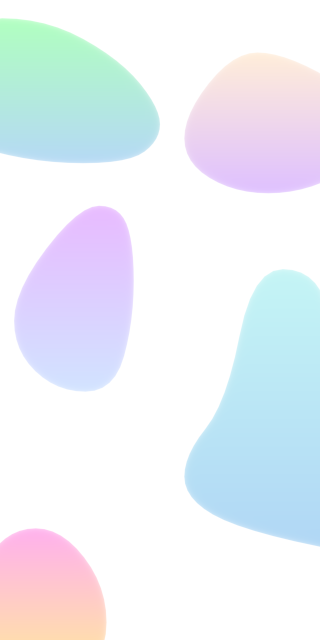
Give the GLSL for this background, as a Shadertoy shader.

```glsl
// Five soft pastel blobs on white, each with a vertical gradient and a pale rim.
// Every outline is a closed quadratic B-spline shaped by a cage of eight handles;
// its signed distance gives the smooth edge and the inner glow.

#define CAGE 8            // handles per blob
#define STEPS 6           // straight pieces per spline arc
#define RIM_WIDTH 0.75    // depth of the pale rim, percent of canvas width
#define RIM_STRENGTH 0.35 // how far the rim fades to the background
#define BACKGROUND vec3(1.0)

// Point on the arc that starts and ends midway along the cage edges.
vec2 arcPoint(vec2 a, vec2 b, vec2 c, float t) {
    return mix(mix(0.5 * (a + b), b, t), mix(b, 0.5 * (b + c), t), t);
}

// Signed distance to the closed spline, negative inside.
float blobDistance(vec2 p, vec2 cage[CAGE]) {
    float nearest = 1e9;
    float side = 1.0;
    for (int i = 0; i < CAGE; i++) {
        vec2 a = cage[i];
        vec2 b = cage[(i + 1) % CAGE];
        vec2 c = cage[(i + 2) % CAGE];
        vec2 start = 0.5 * (a + b);
        for (int j = 1; j <= STEPS; j++) {
            vec2 end = arcPoint(a, b, c, float(j) / float(STEPS));
            vec2 edge = end - start;
            vec2 offset = p - start;
            vec2 gap = offset - edge * clamp(dot(offset, edge) / dot(edge, edge), 0.0, 1.0);
            nearest = min(nearest, dot(gap, gap));

            // Flip the side whenever a ray to the right crosses the outline.
            if ((start.y > p.y) != (end.y > p.y) &&
                offset.x < edge.x * offset.y / edge.y) side = -side;
            start = end;
        }
    }
    return side * sqrt(nearest);
}

// Paints one blob; span holds the heights of the low and high gradient colours.
void paintBlob(inout vec3 color, vec2 p, float pixel, vec2 cage[CAGE],
               vec2 span, vec3 low, vec3 high) {
    float d = blobDistance(p, cage);
    float height = clamp((p.y - span.x) / (span.y - span.x), 0.0, 1.0);
    vec3 fill = mix(low, high, height);
    float rim = RIM_STRENGTH * exp(-max(-d, 0.0) / RIM_WIDTH);
    float coverage = 1.0 - smoothstep(-0.7 * pixel, 0.7 * pixel, d);
    color = mix(color, mix(fill, BACKGROUND, rim), coverage);
}

void mainImage(out vec4 fragColor, in vec2 fragCoord) {
    // Percent of the canvas width: x runs 0..100, y runs 0..200.
    vec2 p = fragCoord / iResolution.xy * vec2(100.0, 200.0);
    float pixel = 100.0 / iResolution.x;
    vec3 color = BACKGROUND;

    // Mint, upper left
    paintBlob(color, p, pixel, vec2[CAGE](
        vec2(-13.0, 194.3), vec2(14.3, 194.3), vec2(37.8, 181.3), vec2(50.0, 166.1),
        vec2(50.0, 156.3), vec2(40.4, 149.0), vec2(11.7, 149.0), vec2(-15.6, 156.3)),
        vec2(149.0, 194.3), vec3(0.71, 0.85, 0.96), vec3(0.69, 1.0, 0.75));

    // Peach to lilac, upper right
    paintBlob(color, p, pixel, vec2[CAGE](
        vec2(72.9, 183.6), vec2(88.0, 183.6), vec2(110.7, 171.4), vec2(113.3, 149.2),
        vec2(94.3, 139.6), vec2(73.4, 139.6), vec2(57.6, 149.2), vec2(57.6, 164.3)),
        vec2(139.6, 183.6), vec3(0.87, 0.75, 1.0), vec3(1.0, 0.93, 0.85));

    // Violet, centre left
    paintBlob(color, p, pixel, vec2[CAGE](
        vec2(24.7, 135.7), vec2(37.2, 135.7), vec2(41.8, 124.5), vec2(41.8, 99.7),
        vec2(35.7, 77.6), vec2(17.7, 77.6), vec2(4.4, 90.4), vec2(4.4, 109.1)),
        vec2(77.6, 135.7), vec3(0.82, 0.89, 1.0), vec3(0.91, 0.73, 1.0));

    // Aqua bell, lower right
    paintBlob(color, p, pixel, vec2[CAGE](
        vec2(78.9, 115.9), vec2(97.9, 115.9), vec2(105.2, 96.4), vec2(124.5, 24.2),
        vec2(75.5, 34.1), vec2(57.6, 44.3), vec2(57.6, 57.8), vec2(70.8, 74.2)),
        vec2(28.0, 115.9), vec3(0.69, 0.84, 0.96), vec3(0.77, 0.96, 0.96));

    // Pink to apricot, lower left
    paintBlob(color, p, pixel, vec2[CAGE](
        vec2(3.1, 34.9), vec2(19.3, 34.9), vec2(33.3, 16.7), vec2(33.3, -5.7),
        vec2(15.6, -21.4), vec2(-5.2, -21.4), vec2(-18.2, -5.7), vec2(-7.8, 20.3)),
        vec2(0.0, 34.9), vec3(1.0, 0.86, 0.69), vec3(1.0, 0.69, 0.93));

    fragColor = vec4(color, 1.0);
}
```
